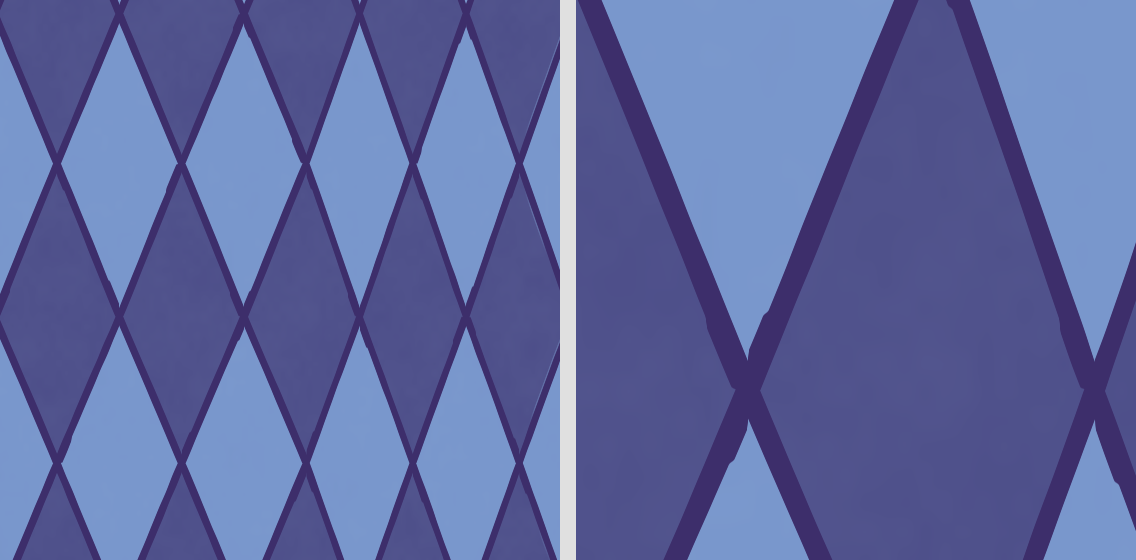
Left, the full canvas; right, a detail of the centre.
This pattern is drawn by a WebGL 1 fragment shader. Its source:

```glsl
precision highp float;
uniform vec2 u_resolution;

float hash(vec2 p) {
  return fract(sin(dot(p, vec2(127.1, 311.7))) * 43758.5453);
}

float noise(vec2 p) {
  vec2 i = floor(p), f = fract(p);
  f = f * f * (3.0 - 2.0 * f);
  return mix(mix(hash(i), hash(i + vec2(1.0, 0.0)), f.x),
             mix(hash(i + vec2(0.0, 1.0)), hash(i + vec2(1.0, 1.0)), f.x), f.y);
}

// Distance to the edge of the nearest stroke where 'across' is a whole number
float strokeEdge(float across, float along, float scale, float halfWidth, float seed) {
  float line = floor(across + 0.5);
  float side = (across - line) * scale;
  float node = floor(along + 0.5);
  float s = along - node;
  vec2 id = vec2(line + seed, node * 2.0 + step(0.0, s));

  // Overlapping brush ends leave a small step on one side, near some crossings
  float reach = 0.1 + 0.12 * hash(id + 3.7);
  float nub = smoothstep(0.03, 0.05, abs(s)) * (1.0 - smoothstep(reach, reach + 0.025, abs(s)));
  nub *= step(0.65, hash(id)) * step(0.0, side * (hash(id + 9.1) - 0.5));

  float wobble = noise(vec2(along * 9.0, line * 5.0 + seed)) - 0.5;
  return abs(side) - halfWidth - 0.0018 * nub - 0.0007 * wobble;
}

void main() {
  vec2 uv = gl_FragCoord.xy / u_resolution;
  float pixel = 1.0 / min(u_resolution.x, u_resolution.y);

  // Half-diamond grid: columns narrow on the right, one row sits slightly low
  float right = step(0.547, uv.x);
  vec2 cell = vec2(mix(0.1113, 0.0951, right), 0.2676);
  vec2 g = vec2(uv.x - 0.547, 0.708 - uv.y) / cell;
  g.y -= 0.022 * exp(-4.0 * (g.y - 1.0) * (g.y - 1.0));

  // Diagonal coordinates: the strokes lie on whole numbers
  vec2 d = vec2(g.x + g.y, g.x - g.y) * 0.5;
  float scale = 2.0 / length(1.0 / cell);
  float halfWidth = mix(0.0066, 0.0058, right);
  float edge = min(strokeEdge(d.x, d.y, scale, halfWidth, 0.0),
                   strokeEdge(d.y, d.x, scale, halfWidth, 40.0));

  // Alternating fills with faint painted mottling
  float dark = mod(floor(d.x) + floor(d.y), 2.0);
  float mottle = 0.6 * noise(uv * vec2(22.0, 16.0)) + 0.4 * noise(uv * vec2(85.0, 60.0)) - 0.5;
  vec3 color = mix(vec3(0.475, 0.592, 0.8), vec3(0.312, 0.32, 0.547), dark);
  color += mottle * mix(0.008, 0.026, dark) * vec3(0.8, 1.0, 0.7);

  // Broken pale hairline where the dark fill misses the stroke at far right
  float gap = 1.0 - smoothstep(0.0003, 0.0003 + pixel, abs(edge - 0.0012));
  gap *= dark * smoothstep(0.935, 0.95, uv.x) * smoothstep(0.4, 0.6, noise(uv * 14.0));
  color = mix(color, vec3(0.41, 0.48, 0.69), 0.7 * gap);

  float ink = 1.0 - smoothstep(-0.6 * pixel, 0.6 * pixel, edge);
  color = mix(color, vec3(0.24, 0.18, 0.42), ink);
  gl_FragColor = vec4(color, 1.0);
}
```
